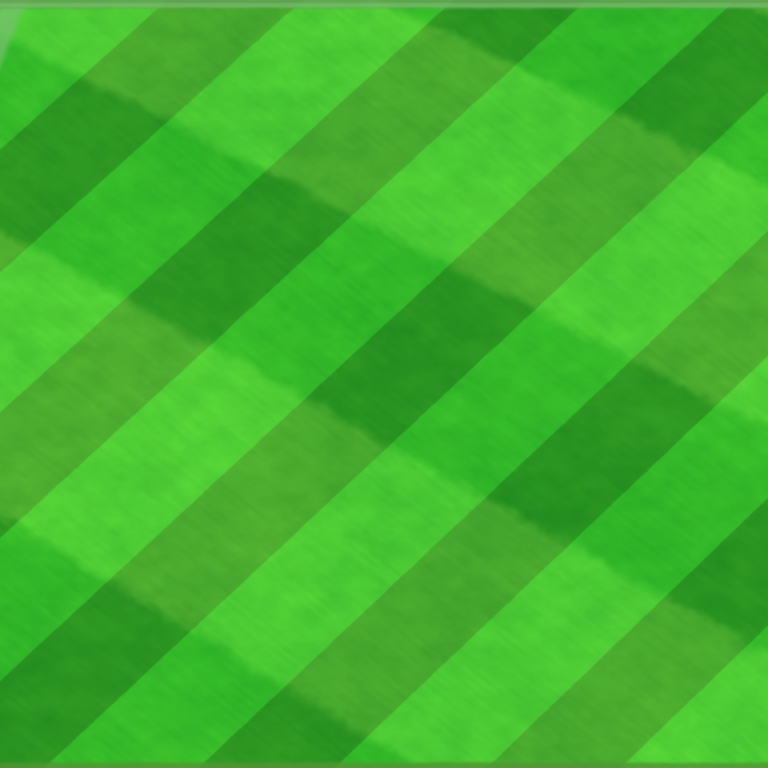
This texture is drawn by a Shadertoy shader. Its source:

```glsl
const vec3 LIGHT_WARM = vec3(0.305, 0.800, 0.205);
const vec3 LIGHT_COOL = vec3(0.205, 0.725, 0.160);
const vec3 DARK_WARM  = vec3(0.290, 0.670, 0.180);
const vec3 DARK_COOL  = vec3(0.170, 0.585, 0.130);
const vec3 PALE_EDGE  = vec3(0.460, 0.760, 0.420);
const vec3 GREY_EDGE  = vec3(0.400, 0.630, 0.340);
const vec3 OLIVE_EDGE = vec3(0.330, 0.580, 0.210);

float hash(vec2 p) {
    vec3 q = fract(p.xyx * vec3(0.1031, 0.1030, 0.0973));
    q += dot(q, q.yzx + 33.33);
    return fract((q.x + q.y) * q.z);
}

float noise(vec2 p) {
    vec2 cell = floor(p), f = fract(p);
    f = f * f * (3.0 - 2.0 * f);
    float a = mix(hash(cell), hash(cell + vec2(1, 0)), f.x);
    float b = mix(hash(cell + vec2(0, 1)), hash(cell + vec2(1, 1)), f.x);
    return mix(a, b, f.y);
}

float fbm(vec2 p, int octaves) {
    float sum = 0.0, weight = 0.5;
    for (int i = 0; i < octaves; i++) {
        sum += weight * (noise(p) - 0.5);
        p = mat2(1.6, 1.2, -1.2, 1.6) * p + 17.3;
        weight *= 0.55;
    }
    return sum;
}

// Repeating pulse: one where fract(x) lies between 0 and duty
float pulse(float x, float duty, float soft) {
    float inside = 0.5 * duty - abs(fract(x - 0.5 * duty + 0.5) - 0.5);
    return smoothstep(-soft, soft, inside);
}

// Rising diagonal stripes, fanning slightly; p runs downward
float stripeCoord(vec2 p) {
    float t = (p.y + 0.885 * p.x) / (1.0 - 0.046 * p.x) - 0.195;
    return t / (0.339 + 0.01 * t);
}

// Falling cross bands that widen toward the lower left
float bandCoord(vec2 p) {
    float c = (p.y - 0.508 * p.x) / (1.0 + 0.146 * p.x);
    return log((c + 1.808) / 1.384) / 0.2912;
}

// Fine streaks along the direction of the mown blades
float blades(vec2 p, vec2 dir, vec2 scale) {
    vec2 q = vec2(dot(p, dir), dot(p, vec2(-dir.y, dir.x)));
    return noise(q * scale) - 0.5;
}

vec3 grass(vec2 p) {
    float stripe = stripeCoord(p);
    float band = bandCoord(p);
    float dark = pulse(stripe + 0.006 * fbm(p * 60.0, 2), 0.47,
                       max(0.007, fwidth(stripe)));
    float cool = pulse(band + 0.03 * fbm(p * 45.0, 3), 0.444,
                       max(0.018, fwidth(band)));
    vec3 color = mix(mix(LIGHT_WARM, LIGHT_COOL, cool),
                     mix(DARK_WARM, DARK_COOL, cool), dark);

    // Broad wear, small tufts and blades
    float wear = fbm(p * 6.0 + 4.0, 3);
    float tufts = fbm(p * vec2(32.0, 46.0), 4);
    float streaks = blades(p, vec2(0.78, 0.626), vec2(22.0, 190.0));
    color *= 1.0 + 0.09 * wear + 0.10 * tufts + 0.035 * streaks;
    color.r += 0.05 * wear + 0.035 * tufts;
    return color;
}

vec3 addBorders(vec3 color, vec2 p, float pixel) {
    float soft = max(0.003, pixel);
    float wobble = 0.003 * fbm(p * 40.0, 2);

    // Faded paint across the upper left corner
    float corner = (p.x / 0.036 + p.y / 0.085 - 1.0) * 0.033;
    float paint = 1.0 - smoothstep(-0.006, 0.007, corner + wobble);
    color = mix(color, PALE_EDGE, 0.75 * paint);

    // Worn top line with a paler core
    float top = 1.0 - smoothstep(0.011 - soft, 0.011 + soft, p.y + wobble);
    float core = 1.0 - smoothstep(0.001, 0.005, abs(p.y - 0.007));
    color = mix(color, mix(GREY_EDGE, PALE_EDGE, 0.7 * core), 0.85 * top);

    // Thin dry strip along the bottom
    float bottom = smoothstep(0.993 - soft, 0.993 + soft, p.y + wobble);
    return mix(color, OLIVE_EDGE, 0.8 * bottom);
}

void mainImage(out vec4 fragColor, in vec2 fragCoord) {
    vec2 p = fragCoord / iResolution.xy;
    p.y = 1.0 - p.y;
    vec3 color = addBorders(grass(p), p, 1.0 / iResolution.y);
    fragColor = vec4(clamp(color, 0.0, 1.0), 1.0);
}
```
